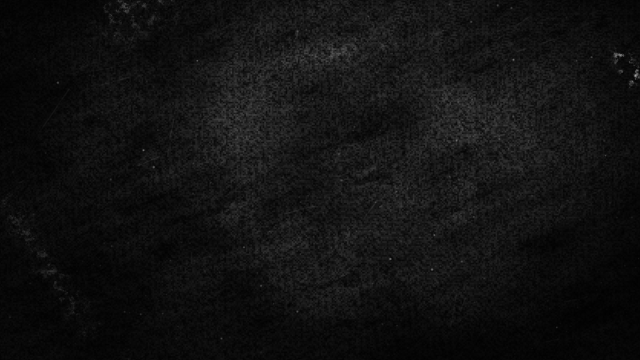
Give the GLSL for this texture, as a Shadertoy shader.

```glsl
// Worn black slate with fine grain, slanted streaks, faint scratches and pale dust.
#define EDGE_TONE 0.024
#define CENTER_TONE 0.112
#define GRAIN_SCALE 235.0
#define GRAIN_CONTRAST 1.25
#define STREAK_ANGLE 0.33
#define CLOUD_CONTRAST 1.5
#define PIT_DEPTH 0.45
#define SCRATCH_COUNT 36
#define SCRATCH_GAIN 0.075
#define DUST_GAIN 0.42

float hash(vec2 p) {
    return fract(sin(dot(p, vec2(127.1, 311.7))) * 43758.5453);
}

vec2 hash2(vec2 p) {
    return vec2(hash(p), hash(p + 19.7));
}

mat2 rotation(float angle) {
    float c = cos(angle), s = sin(angle);
    return mat2(c, -s, s, c);
}

float noise(vec2 p) {
    vec2 cell = floor(p), f = fract(p);
    f = f * f * (3.0 - 2.0 * f);
    float low = mix(hash(cell), hash(cell + vec2(1, 0)), f.x);
    float high = mix(hash(cell + vec2(0, 1)), hash(cell + vec2(1, 1)), f.x);
    return mix(low, high, f.y);
}

float fbm(vec2 p) {
    float sum = 0.0, weight = 0.5;
    for (int i = 0; i < 5; i++) {
        sum += weight * noise(p);
        p = rotation(0.6) * p * 2.03 + 7.3;
        weight *= 0.5;
    }
    return sum / 0.96875;
}

float segmentDistance(vec2 p, vec2 a, vec2 b) {
    vec2 ab = b - a;
    return length(p - a - ab * clamp(dot(p - a, ab) / dot(ab, ab), 0.0, 1.0));
}

// Round specks, at most one per cell, mostly faint
float specks(vec2 p, float scale, float share, float radius, float pixel) {
    vec2 cell = floor(p * scale);
    vec2 center = (cell + 0.2 + 0.6 * hash2(cell + 3.1)) / scale;
    float size = radius * mix(0.6, 1.3, hash(cell + 8.4));
    float dot_ = 1.0 - smoothstep(size - pixel, size + pixel, length(p - center));
    float strength = mix(0.2, 1.0, pow(hash(cell + 5.9), 3.0));
    return dot_ * strength * step(hash(cell), share);
}

// Thin broken lines, mostly along the streaks
float scratches(vec2 p, float aspect, float pixel) {
    float sum = 0.0;
    for (int i = 0; i < SCRATCH_COUNT; i++) {
        vec2 seed = vec2(float(i), 4.7);
        vec2 start = hash2(seed) * vec2(aspect, 1.0);
        float steep = step(0.75, hash(seed + 2.3));
        float angle = STREAK_ANGLE + 0.5 * (hash(seed + 6.1) - 0.4) + steep * 0.8;
        float reach = mix(0.04, 0.24, pow(hash(seed + 9.2), 2.0));
        vec2 end = start + reach * vec2(cos(angle), sin(angle));
        float d = segmentDistance(p + 0.006 * noise(p * 18.0), start, end);
        sum += (1.0 - smoothstep(0.0, 0.001 + pixel, d)) * mix(0.3, 1.0, hash(seed + 1.4));
    }
    return sum * smoothstep(0.3, 0.7, noise(p * 38.0));
}

// Soft rubbed area around a line
float scuff(vec2 p, vec2 a, vec2 b, float width) {
    float d = segmentDistance(p, a, b) / width;
    return exp(-d * d);
}

void mainImage(out vec4 fragColor, in vec2 fragCoord) {
    float pixel = 1.0 / iResolution.y;
    vec2 p = fragCoord * pixel;
    float aspect = iResolution.x * pixel;
    vec2 uv = fragCoord / iResolution.xy;
    vec2 along = rotation(STREAK_ANGLE) * p;

    // Broad light and mottling
    float radius = length((uv - vec2(0.54, 0.58)) * vec2(1.75, 1.55));
    float tone = mix(CENTER_TONE, EDGE_TONE, smoothstep(0.25, 1.05, radius));
    float cloud = fbm(p * 4.5 + 2.0);
    float streak = fbm(along * vec2(7.0, 30.0));
    tone *= 1.0 + CLOUD_CONTRAST * (cloud - 0.5) + 0.8 * (streak - 0.5);

    // Dark pits
    float pits = smoothstep(0.62, 0.78, fbm(along * vec2(17.0, 42.0) + 31.0));
    tone *= 1.0 - PIT_DEPTH * pits * smoothstep(0.35, 0.6, noise(p * 6.0));

    // Rubbed patches
    float rubbed = scuff(p, vec2(0.34, 0.97), vec2(0.42, 1.0), 0.07);
    rubbed += scuff(p, vec2(0.03, 0.42), vec2(0.24, 0.1), 0.03) * 0.6;
    rubbed += scuff(p, vec2(0.84, 0.83), vec2(1.08, 0.87), 0.05) * 0.4;
    float flakes = smoothstep(0.48, 0.75, fbm(p * 65.0));
    tone += rubbed * (0.02 + 0.14 * flakes);
    float chip = scuff(p, vec2(aspect - 0.05, 0.84), vec2(aspect - 0.02, 0.79), 0.022);
    tone += 0.55 * chip * flakes;

    // Fine grain, scratches and dust
    float grain = noise(p * GRAIN_SCALE) - 0.5 + 0.35 * (noise(p * GRAIN_SCALE * 0.47) - 0.5);
    tone *= 1.0 + GRAIN_CONTRAST * grain;
    float light = mix(0.4, 1.0, smoothstep(1.1, 0.4, radius));
    tone += SCRATCH_GAIN * light * scratches(p, aspect, pixel);
    float dust = specks(p, 27.0, 0.09, 0.0021, pixel);
    dust += 0.4 * specks(p + 0.37, 61.0, 0.09, 0.0015, pixel);
    tone += DUST_GAIN * light * dust;

    fragColor = vec4(vec3(clamp(tone, 0.0, 1.0)), 1.0);
}
```
